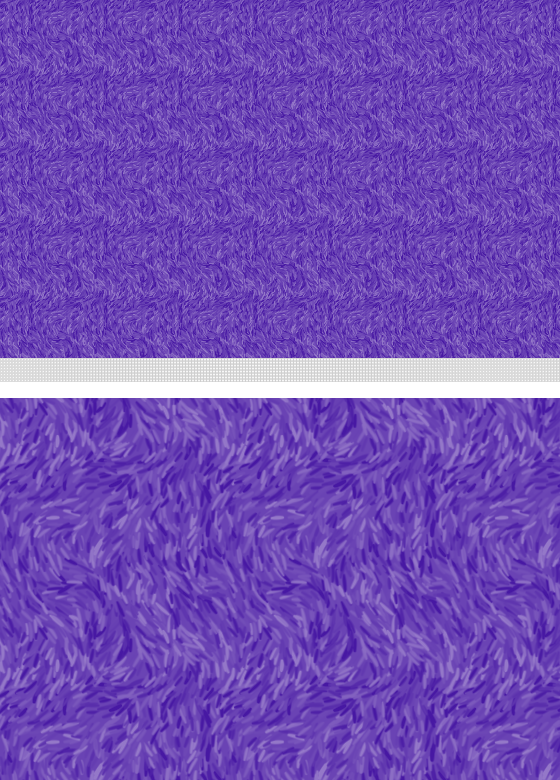
Top: the whole. Bottom: its middle third, enlarged.
Give the GLSL for this pattern, as a Shadertoy shader.

```glsl
// Purple fur of fine short strands in square tiles, above a strip of fine grey grid.

// Lengths are in canvas heights unless noted
const float TILE = 0.1958;         // side of one repeat, about 7.5 across and 4.8 down
const float STRIP = 0.0627;        // height of the grid strip
const float GRID_ROWS = 8.0;
const float GRID_LINE = 0.40;      // line width, in grid cells
const float CELLS = 32.0;          // strand cells along a tile side
const float STRAND_HALF = 1.60;    // longest half length, in strand cells
const float STRAND_WIDTH = 0.25;   // half width, in strand cells
const float STRAND_SOFT = 0.42;    // least edge blur, in strand cells
const float BEND = 0.14;           // curvature of the strands
const float SEAM_SHADE = 0.07;     // darkening toward the tile sides
const float TAU = 6.2831853;

const vec3 FUR_DARK = vec3(0.28, 0.095, 0.64);
const vec3 FUR_LIGHT = vec3(0.58, 0.47, 0.785);
const vec3 GRID_PAPER = vec3(0.97);
const vec3 GRID_INK = vec3(0.81);

float hash(vec2 p) {
    return fract(sin(dot(p, vec2(127.1, 311.7))) * 43758.5453);
}

// Value noise that wraps after the given number of cells
float wrapNoise(vec2 p, float period) {
    vec2 i = floor(p);
    vec2 f = fract(p);
    f = f * f * (3.0 - 2.0 * f);
    vec2 a = mod(i, period);
    vec2 b = mod(i + 1.0, period);
    return mix(mix(hash(a), hash(vec2(b.x, a.y)), f.x),
               mix(hash(vec2(a.x, b.y)), hash(b), f.x), f.y);
}

// Direction of the nap: leans left mid tile and right near the top and bottom
float napAngle(vec2 tilePos) {
    float sweep = 0.55 * cos(TAU * (tilePos.y - 0.38));
    float swirl = 1.5 * (wrapNoise(tilePos * 5.0, 5.0) - 0.5);
    float tuft = 1.5 * (wrapNoise(tilePos * 11.0, 11.0) - 0.5);
    return 1.65 + sweep + swirl + tuft;
}

// Lightness of the overlapping strands, from 0 to 1
float furTone(vec2 p, float pixel) {
    vec2 home = floor(p);
    float soft = 0.5 * max(pixel, STRAND_SOFT);
    float tone = 0.45;
    for (int y = -2; y <= 2; y++) {
        for (int x = -2; x <= 2; x++) {
            vec2 cell = home + vec2(x, y);
            vec2 id = mod(cell, CELLS);
            vec2 jitter = vec2(hash(id + 3.7), hash(id + 41.3));
            vec2 tilePos = (id + jitter) / CELLS;
            float angle = napAngle(tilePos) + 0.8 * (hash(id + 17.9) - 0.5);
            vec2 along = vec2(cos(angle), sin(angle));
            vec2 d = p - cell - jitter;
            vec2 q = vec2(dot(d, along), dot(d, vec2(-along.y, along.x)));

            // Curved strand that narrows toward both tips
            float halfLength = STRAND_HALF * mix(0.6, 1.0, hash(id + 29.1));
            float reach = q.x / halfLength;
            q.y += BEND * (hash(id + 53.5) - 0.5) * q.x * q.x;
            float width = STRAND_WIDTH * sqrt(max(1.0 - reach * reach, 0.0));
            float cover = 1.0 - smoothstep(-soft, soft, abs(q.y) - width);
            cover *= 1.0 - smoothstep(0.75, 1.0, abs(reach));

            // Strand lightness varies, with small lighter and darker tufts
            float tuftLight = 0.32 * (wrapNoise(tilePos * 7.0 + 0.5, 7.0) - 0.5);
            float strandTone = mix(-0.05, 1.05, hash(id + 71.7));
            vec2 toSide = 0.5 - abs(tilePos - 0.5);
            float seam = 1.0 - smoothstep(0.0, 0.06, min(toSide.x, toSide.y));
            tone = mix(tone, strandTone + tuftLight - SEAM_SHADE * seam, cover);
        }
    }
    return clamp(tone, 0.0, 1.0);
}

vec3 gridColor(vec2 uv, float pixel) {
    float scale = GRID_ROWS / STRIP;
    vec2 toLine = 0.5 - abs(fract(uv * scale) - 0.5);
    float soft = 0.4 * pixel * scale;
    vec2 line = 1.0 - smoothstep(-soft, soft, toLine - 0.5 * GRID_LINE);
    return mix(GRID_PAPER, GRID_INK, max(line.x, line.y));
}

void mainImage(out vec4 fragColor, in vec2 fragCoord) {
    float pixel = 1.0 / iResolution.y;
    vec2 uv = fragCoord * pixel;

    // Tiles count from the upper left corner
    float strandScale = CELLS / TILE;
    float tone = furTone(vec2(uv.x, uv.y - 1.0) * strandScale, pixel * strandScale);
    vec3 fur = mix(FUR_DARK, FUR_LIGHT, tone);

    float aboveStrip = smoothstep(-0.5 * pixel, 0.5 * pixel, uv.y - STRIP);
    fragColor = vec4(mix(gridColor(uv, pixel), fur, aboveStrip), 1.0);
}
```
